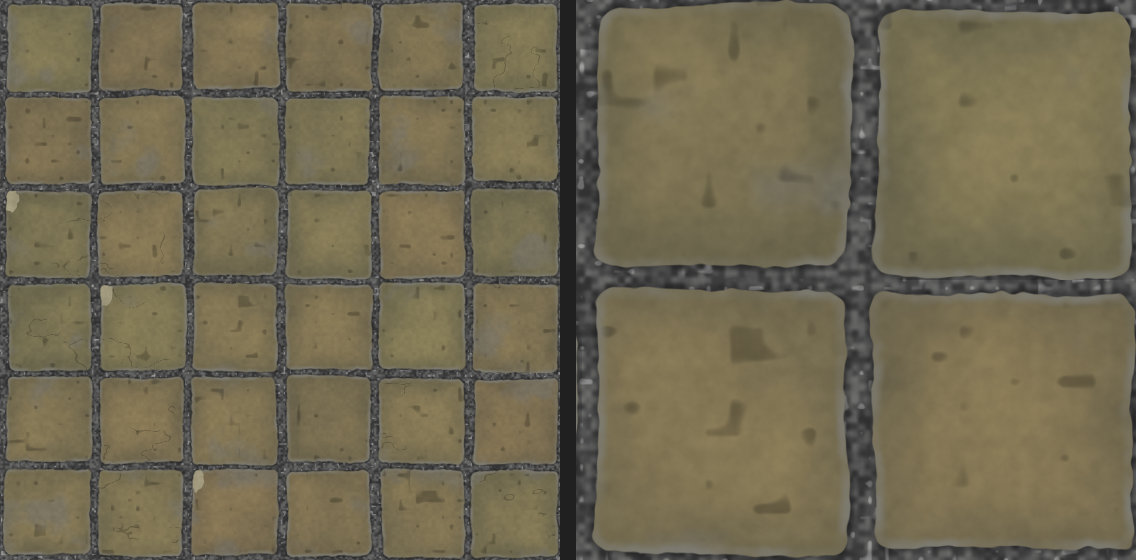
Left, the full canvas; right, a detail of the centre.
This texture is drawn by a WebGL 2 fragment shader. Its source:

```glsl
#version 300 es
precision highp float;

uniform vec2 u_resolution;
out vec4 fragColor;

const float TILES = 6.0;
const vec3 CLAY_LIGHT = vec3(0.535, 0.485, 0.35);
const vec3 CLAY_DARK = vec3(0.42, 0.395, 0.305);
const vec3 GROUT_DARK = vec3(0.19, 0.19, 0.195);
const vec3 GROUT_LIGHT = vec3(0.43, 0.43, 0.425);
const vec3 RIM = vec3(0.49, 0.485, 0.45);
const vec3 HAZE = vec3(0.46, 0.45, 0.42);
const vec3 CHIP = vec3(0.66, 0.63, 0.52);

float hash(vec2 p) {
  vec3 q = fract(p.xyx * 0.1031);
  q += dot(q, q.yzx + 33.33);
  return fract((q.x + q.y) * q.z);
}

vec2 hash2(vec2 p) {
  return vec2(hash(p + 17.0), hash(p + 59.0));
}

float noise(vec2 p) {
  vec2 i = floor(p), f = fract(p);
  f = f * f * (3.0 - 2.0 * f);
  vec2 e = vec2(0.0, 1.0);
  return mix(mix(hash(i), hash(i + e.yx), f.x),
             mix(hash(i + e.xy), hash(i + e.yy), f.x), f.y);
}

float fbm(vec2 p) {
  float sum = 0.0, amp = 0.5;
  for (int i = 0; i < 4; i++) {
    sum += amp * noise(p);
    p = mat2(1.6, 1.2, -1.2, 1.6) * p + 7.3;
    amp *= 0.5;
  }
  return sum / 0.9375;
}

float roundBox(vec2 p, vec2 halfSize, float radius) {
  vec2 d = abs(p) - halfSize + radius;
  return length(max(d, 0.0)) + min(max(d.x, d.y), 0.0) - radius;
}

// Tile outline: uneven size, shift, slant and wavy edges
float tileShape(vec2 p, vec2 id, vec2 pos) {
  vec2 shift = (hash2(id) - 0.5) * 0.035;
  vec2 slant = (hash2(id + 101.0) - 0.5) * 0.05;
  vec2 size = vec2(0.453, 0.465) + (hash2(id + 203.0) - 0.5) * 0.022;
  vec2 wave = vec2(fbm(pos * 4.0), fbm(pos * 4.0 + 90.0)) - 0.5;
  vec2 q = p - shift + slant * p.yx + wave * 0.045;
  return roundBox(q, size, 0.065) + (noise(pos * 26.0) - 0.5) * 0.011;
}

// Broken glaze on the edge of a few tiles
float chipMask(vec2 p, vec2 id, vec2 pos) {
  float kind = hash(id + 307.0);
  float present = step(0.86, hash(id + 401.0));
  vec2 center = kind < 0.5 ? vec2(-0.4, 0.36) : vec2(-0.12, 0.42);
  vec2 radius = kind < 0.5 ? vec2(0.07, 0.14) : vec2(0.34, 0.065);
  if (kind > 0.75) center.y = -center.y;
  float d = length((p - center) / radius) + (fbm(pos * 9.0) - 0.5) * 1.1;
  return present * (1.0 - smoothstep(0.9, 1.05, d));
}

vec3 groutColor(vec2 pos, float d) {
  float grain = 0.55 * noise(pos * 42.0) + 0.45 * fbm(pos * 14.0);
  vec3 color = mix(GROUT_DARK, GROUT_LIGHT, smoothstep(0.1, 0.95, grain));
  color += 0.2 * smoothstep(0.78, 0.95, noise(pos * 33.0 + 40.0));
  return color * mix(0.74, 1.0, smoothstep(0.0, 0.03, d));
}

vec3 clayColor(vec2 p, vec2 id, vec2 pos, float d) {
  float cloud = fbm(pos * 2.6 + 30.0);
  float center = smoothstep(0.0, 0.26, -d);
  float tone = 0.2 + 0.5 * center + (cloud - 0.5) * 1.0;
  tone += (hash(id + 503.0) - 0.5) * 0.32;
  vec3 color = mix(CLAY_DARK, CLAY_LIGHT, clamp(tone, 0.0, 1.0));
  color *= mix(vec3(0.985, 1.01, 0.98), vec3(1.025, 0.985, 0.97), hash(id + 601.0));

  // Cloudy grey bloom, fine grain and dark pits
  float bloom = smoothstep(0.58, 0.78, fbm(pos * 2.1 + 70.0));
  color = mix(color, HAZE, 0.55 * bloom);
  color *= 1.0 + (fbm(pos * 24.0) - 0.5) * 0.13;
  color *= 1.0 - 0.22 * smoothstep(0.84, 0.97, noise(pos * 11.0 + 12.0));

  // Hairline creases on some tiles
  float crease = abs(fbm(pos * vec2(2.0, 3.2) + 150.0) - 0.5);
  float creased = step(0.7, hash(id + 701.0)) * smoothstep(0.5, 0.62, noise(pos * 3.0));
  color *= 1.0 - 0.2 * creased * (1.0 - smoothstep(0.0, 0.014, crease));

  // Worn pale rim, stronger in patches
  float worn = smoothstep(0.3, 0.75, fbm(pos * 6.0 + 210.0));
  float rim = smoothstep(-0.045, -0.008, d);
  color = mix(color, RIM, rim * (0.2 + 0.7 * worn));

  float chip = chipMask(p, id, pos);
  return mix(color, CHIP * (0.86 + 0.24 * fbm(pos * 13.0)), chip * 0.9);
}

void main() {
  vec2 pos = gl_FragCoord.xy / u_resolution * TILES - vec2(0.02, 0.0);
  vec2 id = mod(floor(pos), TILES);
  vec2 p = fract(pos) - 0.5;
  float edge = TILES / min(u_resolution.x, u_resolution.y);

  float d = tileShape(p, id, pos);
  float tile = 1.0 - smoothstep(-edge, edge, d);
  vec3 color = mix(groutColor(pos, d), clayColor(p, id, pos, d), tile);
  fragColor = vec4(color, 1.0);
}
```
